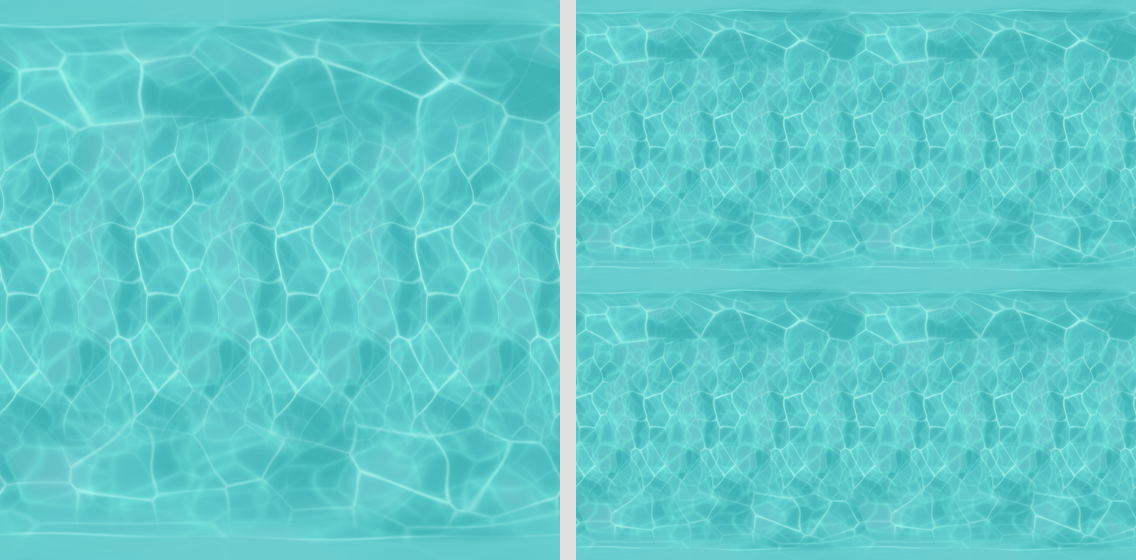
Left: one tile. Right: repeated 2 by 2.
This texture is drawn by a WebGL 1 fragment shader. Its source:

```glsl
precision highp float;
uniform vec2 u_resolution;

#define TAU 6.2831853
#define LINE_WIDTH 0.042
#define LINE_GAIN 0.62
#define WISP_GAIN 0.13
#define STRAND_GAIN 0.34
#define GLOW_GAIN 0.52
#define SPARK_GAIN 0.30
#define HAZE_GAIN 0.60

const vec3 DEEP = vec3(0.25, 0.70, 0.71);
const vec3 TEAL = vec3(0.36, 0.78, 0.79);
const vec3 HAZE = vec3(0.45, 0.78, 0.80);
const vec3 MINT = vec3(0.36, 0.90, 0.84);
const vec3 FOAM = vec3(0.66, 0.95, 0.93);

vec3 hash3(vec2 id, float seed) {
  vec3 q = vec3(dot(id, vec2(127.1, 311.7)), dot(id, vec2(269.5, 183.3)), dot(id, vec2(419.2, 371.9)));
  return fract(sin(q + seed * 17.3) * 43758.547);
}

// Wrapping cells: x = gap between nearest two, y = nearest distance, z = smooth random tone
vec3 cellular(vec2 p, vec2 period, float seed) {
  vec2 base = floor(p);
  float near = 9.0, second = 9.0, tone = 0.0, total = 0.0;
  for (int j = -1; j <= 1; j++) {
    for (int i = -1; i <= 1; i++) {
      vec2 cell = base + vec2(float(i), float(j));
      vec3 h = hash3(floor(mod(cell + 0.5, period)), seed);
      vec2 d = cell + 0.1 + 0.8 * h.xy - p;
      float dist = length(d);
      second = min(second, max(near, dist));
      near = min(near, dist);
      float w = exp(-6.0 * dist * dist);
      tone += w * h.z;
      total += w;
    }
  }
  return vec3(second - near, near, tone / total);
}

// Layered sines bend the surface; whole frequencies keep it periodic
vec2 bend(vec2 p, vec2 freq, float amount, float seed) {
  for (int i = 1; i <= 3; i++) {
    float k = float(i);
    p += amount / k * sin(TAU * k * freq.yx * p.yx + seed * vec2(1.7, 2.9) + k);
  }
  return p;
}

// Light net of one zone: x = crisp lines, y = green glow, z = tone, w = haze
vec4 caustics(vec2 uv, vec2 cells, float repeats, float amount, float seed) {
  vec2 period = vec2(cells.x / repeats, cells.y);
  vec2 freq = vec2(repeats, 3.0);
  vec4 net = vec4(0.0);
  for (int i = 0; i < 4; i++) {
    float k = float(i);
    float s = seed + k * 3.1;
    vec2 p = bend(uv, freq, amount * (1.0 + 0.6 * k), s);
    vec3 c = cellular(p * cells, period, s);
    float power = smoothstep(0.15, 0.8, c.z);
    float width = LINE_WIDTH * (1.0 + 0.6 * k) * (0.6 + 0.8 * power);
    float line = exp(-c.x * c.x / (width * width));
    float strands = 0.75 + 0.25 * cos(c.x * 42.0);
    bool main_net = i == 0;
    net.x += (main_net ? LINE_GAIN : WISP_GAIN) * line * mix(0.15, 1.0, power);
    net.x += main_net ? SPARK_GAIN * exp(-c.x * 9.0) * smoothstep(0.5, 0.8, c.y) : 0.0;
    net.y += exp(-c.x * 8.0) * power * strands * (main_net ? 0.7 : 0.4);
    net.y += main_net ? 0.0 : STRAND_GAIN * line * power;
    net.z += 0.25 * c.z + 0.06 * exp(-c.x * 3.0);
    net.w += i == 1 ? smoothstep(0.45, 0.85, c.z) : 0.0;
  }
  return net;
}

void main() {
  vec2 uv = gl_FragCoord.xy / u_resolution;
  float rim = min(uv.y, 1.0 - uv.y);

  // Small upright cells in the centre, wide ones outside, flat streaks at the rim
  float centre = smoothstep(0.18, 0.3, rim);
  float streak = 1.0 - smoothstep(0.04, 0.13, rim);
  float middle = (1.0 - centre) * (1.0 - streak);
  vec4 net = centre * caustics(uv, vec2(16.0, 10.0), 4.0, 0.010, 2.0);
  net += middle * caustics(uv, vec2(8.0, 9.0), 1.0, 0.016, 5.0);
  net += streak * caustics(uv, vec2(3.0, 14.0), 1.0, 0.008, 9.0) * vec4(0.45, 0.6, 0.95, 1.0);

  // Water body
  vec3 color = mix(DEEP, TEAL, smoothstep(0.33, 0.76, net.z));
  color = mix(color, HAZE, HAZE_GAIN * net.w);

  // Pale band across the wrapping edge, bounded by a thin wavy line
  float wave = 0.042 + 0.004 * sin(TAU * uv.x + 1.0) + 0.002 * sin(TAU * 3.0 * uv.x);
  float band = 1.0 - smoothstep(wave - 0.014, wave + 0.004, rim);
  color = mix(color, vec3(0.42, 0.81, 0.81), 0.75 * band);
  float shore = exp(-pow((rim - wave) / 0.0025, 2.0)) * (0.3 + 0.2 * sin(TAU * uv.x * 2.0));

  // Light on the water
  float calm = 1.0 - 0.85 * band;
  color = mix(color, MINT, clamp(GLOW_GAIN * net.y * calm, 0.0, 0.8));
  color = mix(color, FOAM, clamp(net.x * calm + shore, 0.0, 0.9));
  gl_FragColor = vec4(color, 1.0);
}
```
